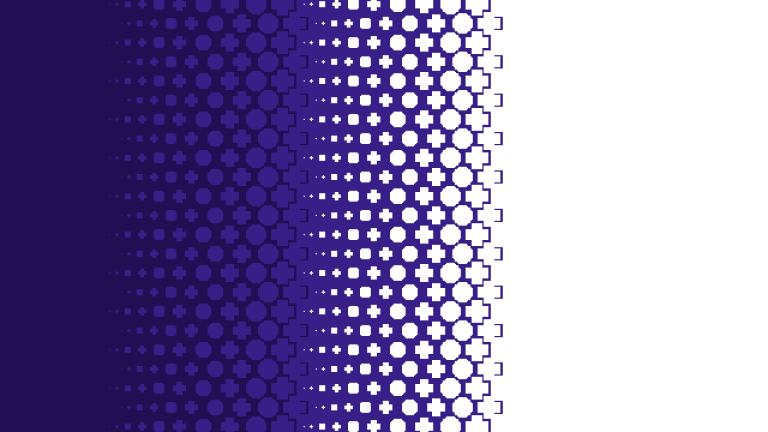
This background is drawn by a WebGL 2 fragment shader. Its source:

```glsl
#version 300 es
precision highp float;

uniform vec2 u_resolution;
out vec4 outColor;

// Colours from left to right
const vec3 NIGHT = vec3(0.13, 0.06, 0.33);
const vec3 VIOLET = vec3(0.22, 0.12, 0.53);
const vec3 WHITE = vec3(1.0);

// Layout, measured in square cells
const float CELLS_HIGH = 360.0;
const float VIOLET_START = 91.0;
const float WHITE_START = 253.0;
const float FIRST_ROW = 4.0;
const float ROW_STEP = 16.0;
const float ROW_SHIFT = 10.0;
const float FIRST_GAP = 6.0;
const float GAP_GROWTH = 2.8;
const float MAX_GAP = 22.0;
const float SOLID_START = 156.0;
const int SHAPES = 10;
const int SAMPLES = 5;

// Plus sign whose arms are about half as thick as it is wide
bool inCross(vec2 p, float halfSize) {
    return max(p.x, p.y) <= halfSize && min(p.x, p.y) <= floor((halfSize - 1.0) * 0.5);
}

// Square when small, stepped disc when large
bool inDisc(vec2 p, float halfSize) {
    return max(p.x, p.y) <= halfSize && length(p) <= 0.88 * halfSize + 1.55;
}

// One set of alternate rows: growing shapes that end in a solid block
bool inRows(vec2 cell, float start, float parity) {
    float x = cell.x - start - ROW_SHIFT * parity;
    float y = cell.y - FIRST_ROW - ROW_STEP * parity;
    y = abs(mod(y + ROW_STEP, 2.0 * ROW_STEP) - ROW_STEP);
    if (x >= SOLID_START && y <= 10.0 - 5.0 * parity) return true;

    float center = 0.0;
    for (int i = 0; i < SHAPES; i++) {
        float halfSize = float(i);
        vec2 p = vec2(abs(x - center), y);
        if (i % 2 == 0 ? inDisc(p, halfSize) : inCross(p, halfSize)) return true;
        center += min(MAX_GAP, floor(FIRST_GAP + GAP_GROWTH * halfSize + 0.5));
    }
    return false;
}

// Halftone front advancing to the right of start
bool inFront(vec2 cell, float start) {
    if (cell.x < start) return false;
    if (cell.x >= start + SOLID_START + ROW_SHIFT) return true;
    return inRows(cell, start, 0.0) || inRows(cell, start, 1.0);
}

vec3 cellColor(vec2 cell) {
    if (inFront(cell, WHITE_START)) return WHITE;
    return inFront(cell, VIOLET_START) ? VIOLET : NIGHT;
}

void main() {
    // Average a grid of samples to smooth the cell edges
    vec2 corner = gl_FragCoord.xy - 0.5;
    float cellsPerPixel = CELLS_HIGH / u_resolution.y;
    vec3 sum = vec3(0.0);
    for (int j = 0; j < SAMPLES; j++) {
        for (int i = 0; i < SAMPLES; i++) {
            vec2 offset = (vec2(i, j) + 0.5) / float(SAMPLES);
            sum += cellColor(floor((corner + offset) * cellsPerPixel));
        }
    }
    outColor = vec4(sum / float(SAMPLES * SAMPLES), 1.0);
}
```
